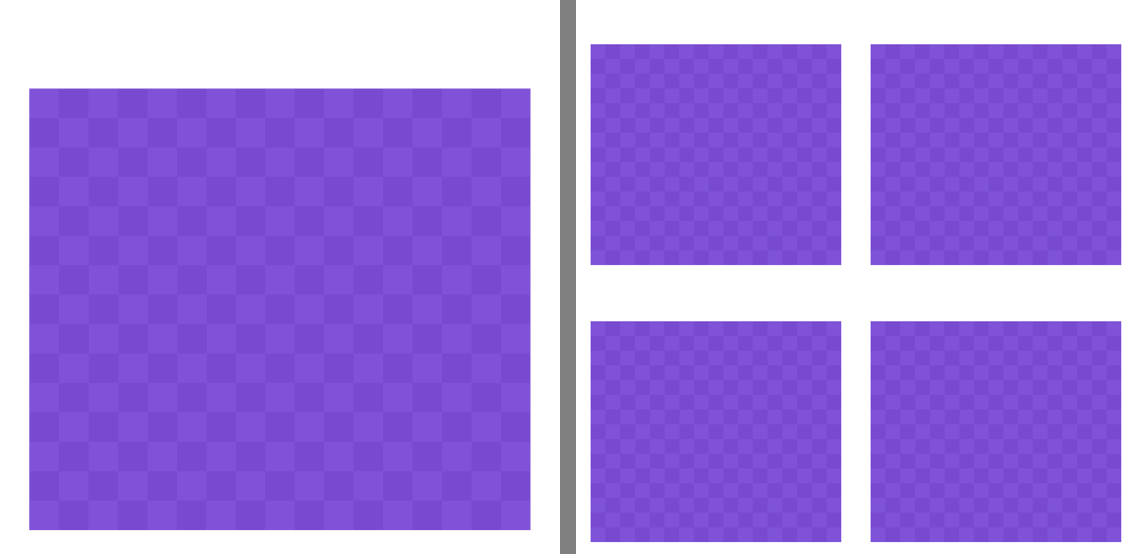
Left: one tile. Right: repeated 2 by 2.
Write a Shadertoy shader that draws this pattern.

```glsl
// A two-tone violet checkerboard panel, 17 by 15 cells, set in a white margin.

const float PI = 3.14159265;

// Antialiased square wave per axis: +1 in even cells, -1 in odd cells.
vec2 squareWave(vec2 cells, vec2 cellsPerPixel) {
    vec2 edgeDistance = abs(mod(cells - 0.5, 2.0) - 1.0) - 0.5;
    return clamp(2.0 * edgeDistance / cellsPerPixel, -1.0, 1.0);
}

// Antialiased coverage of an axis-aligned rectangle.
float boxCoverage(vec2 uv, vec2 low, vec2 high, vec2 pixel) {
    vec2 inside = min(uv - low, high - uv) / pixel + 0.5;
    vec2 coverage = clamp(inside, 0.0, 1.0);
    return coverage.x * coverage.y;
}

void mainImage(out vec4 fragColor, in vec2 fragCoord) {
    vec2 pixel = 1.0 / iResolution.xy;
    vec2 uv = fragCoord * pixel;

    // Panel bounds; the margin wraps white on every side
    vec2 low = vec2(0.0523, 0.0431);
    vec2 high = vec2(0.9473, 0.8402);
    vec2 count = vec2(17.0, 15.0);
    vec2 panel = (uv - low) / (high - low);
    vec2 cells = panel * count;

    // Slight rightward drift of the left columns in the middle rows
    float row = (floor(cells.y) + 0.5) / count.y;
    float bow = sin(PI * clamp(row, 0.0, 1.0)) * sin(PI * clamp(panel.x * 2.0, 0.0, 1.0));
    cells.x -= 0.03 * bow;

    // Checker tones
    vec2 wave = squareWave(cells, pixel * count / (high - low));
    float light = 0.5 + 0.5 * wave.x * wave.y;
    vec3 violet = mix(vec3(0.470, 0.290, 0.815), vec3(0.498, 0.320, 0.843), light);

    fragColor = vec4(mix(vec3(1.0), violet, boxCoverage(uv, low, high, pixel)), 1.0);
}
```
